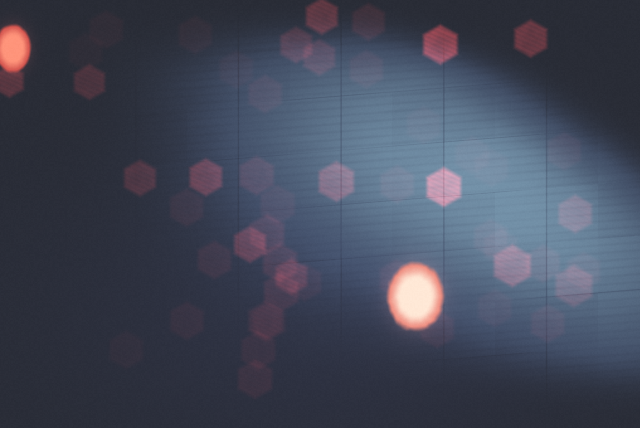
A WebGL 2 fragment shader for this background:

```glsl
#version 300 es
precision highp float;
uniform vec2 u_resolution;
out vec4 fragColor;

float hash(vec2 p) {
    vec3 q = fract(vec3(p.xyx) * 0.1031);
    q += dot(q, q.yzx + 33.33);
    return fract((q.x + q.y) * q.z);
}

float noise(vec2 p) {
    vec2 i = floor(p), f = fract(p);
    f = f * f * (3.0 - 2.0 * f);
    return mix(mix(hash(i), hash(i + vec2(1, 0)), f.x),
               mix(hash(i + vec2(0, 1)), hash(i + vec2(1, 1)), f.x), f.y);
}

// Soft pointy-topped hexagon with a slightly brighter rim
float hexagon(vec2 p, vec2 centre, float radius) {
    vec2 q = abs(p - centre);
    float d = max(q.x, 0.5 * q.x + 0.866 * q.y) - radius;
    return (1.0 - smoothstep(-0.008, 0.005, d)) * (0.9 + 0.12 * smoothstep(-0.03, -0.006, d));
}

// Thin dark line at each whole number of x
float seam(float x, float width) {
    return 1.0 - smoothstep(0.0, width, abs(fract(x + 0.5) - 0.5));
}

// Diagonal pool of light, cut off towards the upper right
float wallGlow(vec2 p) {
    vec2 d = p - vec2(1.18, 0.53);
    vec2 e = vec2(dot(d, vec2(0.87, -0.49)) / 0.55, dot(d, vec2(0.49, 0.87)) / 0.27);
    vec2 s = (p - vec2(0.72, 0.62)) / 0.35;
    float glow = 0.92 * exp(-dot(e, e)) + 0.22 * exp(-dot(s, s));
    float cut = dot(p - vec2(1.3, 0.77), vec2(0.585, 0.81));
    glow *= 1.0 - smoothstep(-0.17, 0.12, cut);
    return glow * (1.0 - smoothstep(0.8, 1.05, p.y)) * smoothstep(-0.05, 0.2, p.y);
}

vec3 wall(vec2 p) {
    float glow = wallGlow(p);
    float tilted = p.y - 0.08 * p.x;
    vec2 panel = vec2((p.x - 0.557) / 0.24, (tilted - 0.585) / 0.127);

    // Uneven panels, fine courses and seams
    glow *= 0.96 + 0.09 * hash(floor(vec2(panel.x * 2.0, panel.y)) + 20.0);
    glow *= 0.97 + 0.05 * noise(vec2(p.x * 14.0, tilted * 90.0));
    glow *= 1.0 - 0.07 * seam(tilted / 0.0185, 0.3);
    glow *= 1.0 - 0.25 * seam(panel.x, 0.014);
    glow *= 1.0 - 0.17 * seam(panel.y, 0.02) * smoothstep(0.4, 0.7, noise(panel * 1.3 + 7.0));

    vec3 color = mix(vec3(0.16, 0.172, 0.21), vec3(0.24, 0.285, 0.375), smoothstep(0.0, 0.36, glow));
    color = mix(color, vec3(0.46, 0.58, 0.67), smoothstep(0.15, 1.1, glow));
    vec2 haze = (p - vec2(0.75, 0.28)) / vec2(0.6, 0.35);
    return color + vec3(0.022, 0.026, 0.055) * exp(-dot(haze, haze)) * (1.0 - glow);
}

// Summed strength of the out-of-focus pink lights
float pinkLights(vec2 p) {
    float light = 0.0;

    // Faint scatter over the whole wall
    for (int i = 0; i < 26; i++) {
        float n = float(i);
        vec2 centre = vec2(0.18 + 1.25 * hash(vec2(n, 3.0)), 0.08 + 0.86 * hash(vec2(n, 17.0)));
        light += (0.04 + 0.09 * hash(vec2(n, 41.0))) * hexagon(p, centre, 0.04);
    }
    // Overlapping column left of the middle
    for (int i = 0; i < 8; i++) {
        float n = float(i);
        vec2 centre = vec2(0.625 + 0.07 * (hash(vec2(n, 8.0)) - 0.5), 0.59 - 0.068 * n);
        light += (0.1 + 0.13 * hash(vec2(n, 29.0))) * hexagon(p, centre, 0.041);
    }
    // Clear lights, upper row to lower
    light += 0.50 * hexagon(p, vec2(0.752, 0.962), 0.038);
    light += 0.30 * hexagon(p, vec2(0.692, 0.895), 0.038);
    light += 0.26 * hexagon(p, vec2(0.746, 0.866), 0.038);
    light += 0.20 * hexagon(p, vec2(0.861, 0.949), 0.039);
    light += 0.95 * hexagon(p, vec2(1.029, 0.896), 0.041);
    light += 0.62 * hexagon(p, vec2(1.240, 0.910), 0.039);
    light += 0.33 * hexagon(p, vec2(0.209, 0.808), 0.037);
    light += 0.34 * hexagon(p, vec2(0.327, 0.584), 0.038);
    light += 0.52 * hexagon(p, vec2(0.481, 0.586), 0.039);
    light += 0.48 * hexagon(p, vec2(0.786, 0.576), 0.042);
    light += 0.92 * hexagon(p, vec2(1.037, 0.563), 0.041);
    light += 0.45 * hexagon(p, vec2(0.584, 0.429), 0.038);
    light += 0.48 * hexagon(p, vec2(1.197, 0.379), 0.044);
    light += 0.32 * hexagon(p, vec2(1.344, 0.500), 0.040);
    light += 0.28 * hexagon(p, vec2(1.341, 0.332), 0.044);
    light += 0.30 * hexagon(p, vec2(0.681, 0.354), 0.038);
    light += 0.45 * hexagon(p, vec2(0.022, 0.810), 0.034);

    // Slanted streaks and mottling inside the lights
    float streaks = 0.5 + 0.5 * cos(560.0 * (p.y + 0.45 * p.x));
    return light * (0.8 + 0.14 * streaks + 0.16 * noise(p * 75.0));
}

// Oval lamp with a hot core and a warm halo
vec3 addLamp(vec3 color, vec2 p, vec2 size, vec3 rim, vec3 core) {
    float d = length(p / size) + 0.05 * (noise(p * 90.0 + 50.0) - 0.5);
    color += rim * 0.10 * exp(-4.0 * max(d - 1.0, 0.0));
    return mix(color, mix(core, rim, smoothstep(0.5, 1.0, d)), 1.0 - smoothstep(0.88, 1.08, d));
}

void main() {
    vec2 p = gl_FragCoord.xy / u_resolution.y;
    vec3 color = wall(p) + vec3(0.42, 0.09, 0.09) * pinkLights(p);
    color = addLamp(color, p - vec2(0.971, 0.307), vec2(0.066, 0.079), vec3(0.93, 0.53, 0.48), vec3(1.0, 0.91, 0.84));
    color = addLamp(color, p - vec2(0.030, 0.887), vec2(0.042, 0.056), vec3(0.82, 0.32, 0.30), vec3(1.0, 0.58, 0.48));
    color += 0.012 * (hash(floor(p * 340.0)) - 0.5);
    fragColor = vec4(color, 1.0);
}
```
